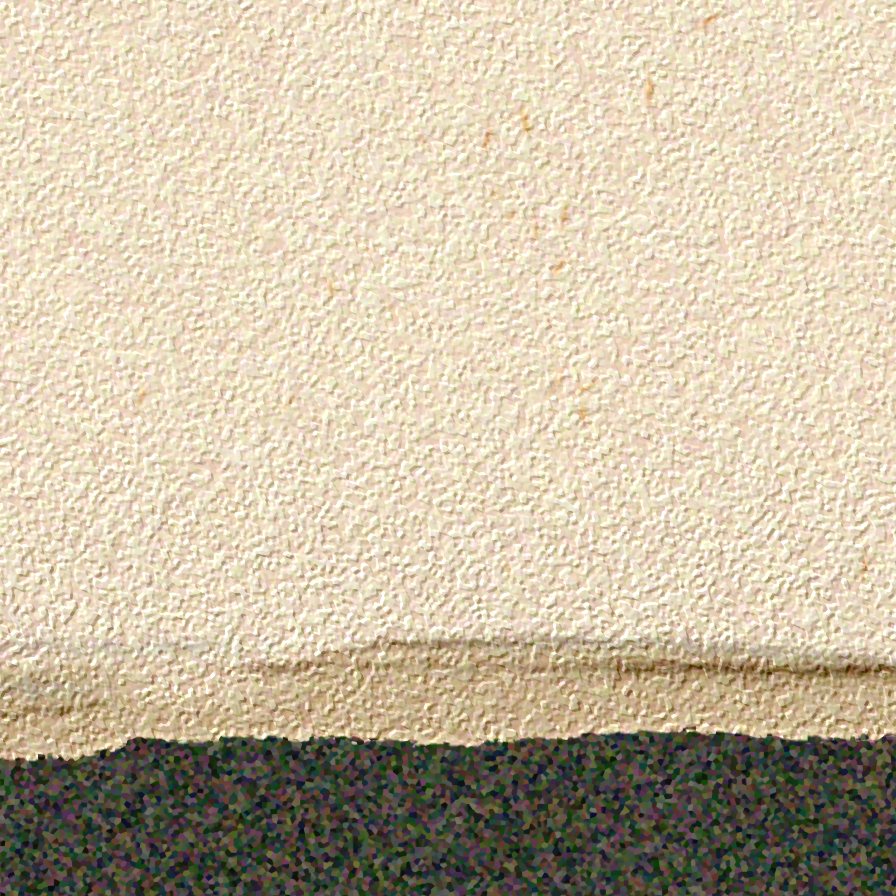
This texture is drawn by a WebGL 2 fragment shader. Its source:

```glsl
#version 300 es
precision highp float;

uniform vec2 u_resolution;
out vec4 fragColor;

#define GRAIN_CELLS 185.0
#define PAPER_RELIEF 0.32
#define BACKDROP_GRAIN 0.48
#define FLECK_COUNT 18
#define CREAM vec3(0.935, 0.872, 0.770)
#define TORN_TAN vec3(0.765, 0.670, 0.520)
#define FOLD_BROWN vec3(0.430, 0.310, 0.140)
#define SHADE_GREY vec3(0.660, 0.620, 0.530)
#define FLECK_ORANGE vec3(0.830, 0.560, 0.270)
#define BACKDROP vec3(0.245, 0.250, 0.205)

vec3 hash3(vec2 p) {
    vec3 q = fract(p.xyx * vec3(0.1031, 0.1030, 0.0973));
    q += dot(q, q.yxz + 33.33);
    return fract((q.xxy + q.yzz) * q.zyx);
}

// Smooth cellular noise: random cell colours blended by distance, centred on 0
vec3 cellGrain(vec2 p) {
    vec2 cell = floor(p);
    vec4 sum = vec4(0.0);
    for (int j = -1; j <= 1; j++) {
        for (int i = -1; i <= 1; i++) {
            vec2 id = cell + vec2(i, j);
            vec2 toSite = id + hash3(id + 71.0).xy - p;
            float weight = exp(-9.0 * dot(toSite, toSite));
            sum += weight * vec4(hash3(id), 1.0);
        }
    }
    return sum.rgb / max(sum.a, 1e-5) - 0.5;
}

float bell(float x, float center, float width) {
    float d = (x - center) / width;
    return exp(-d * d);
}

// Layered sines, roughly -1 to 1
float wobble(float x) {
    return 0.5 * sin(x * 23.0 + 1.0) + 0.3 * sin(x * 57.0 + 2.4) + 0.2 * sin(x * 131.0);
}

float tornEdge(float x) {
    float y = 0.154 + 0.022 * smoothstep(0.07, 0.18, x);
    y += 0.010 * bell(x, 0.75, 0.08) - 0.006 * bell(x, 0.50, 0.10);
    return y + 0.0015 * wobble(x * 2.0);
}

float ridgeLine(float x) {
    float rise = smoothstep(0.29, 0.45, x) * (1.0 - 0.85 * smoothstep(0.68, 1.05, x));
    return 0.259 + 0.027 * rise + 0.002 * wobble(x);
}

// Folded strip between the sheet and its torn edge
vec3 shadeFold(vec3 color, vec2 uv, float rough) {
    float x = uv.x;
    float y = uv.y + 0.006 * rough;
    float ridge = ridgeLine(x);
    float fold = 0.263 - 0.012 * x + 0.0015 * wobble(x + 0.4);
    float leftFold = 0.203 + 0.09 * x + 0.002 * wobble(x * 2.0);

    color = mix(color, TORN_TAN, 0.85 * (1.0 - smoothstep(ridge - 0.012, ridge + 0.010, y)));
    color = mix(color, SHADE_GREY, 0.55 * bell(y, ridge - 0.004, 0.009) * smoothstep(0.3, 0.6, x));
    color = mix(color, SHADE_GREY, 0.40 * bell(y, 0.277, 0.010) * (1.0 - smoothstep(0.2, 0.34, x)));
    color = mix(color, SHADE_GREY, 0.60 * bell(y, 0.232, 0.012) * bell(x, 0.04, 0.08));

    // Pale lump and lifted flap
    color = mix(color, CREAM, 0.65 * bell(x, 0.21, 0.085) * bell(y, 0.237, 0.022));
    color = mix(color, CREAM, 0.50 * bell(x, 0.39, 0.08) * bell(y, fold + 0.009, 0.006));

    // Brown creases
    float rightFold = 0.30 * smoothstep(0.28, 0.34, x) + 0.55 * smoothstep(0.55, 0.82, x);
    color = mix(color, FOLD_BROWN, rightFold * bell(y, fold, 0.005));
    color = mix(color, FOLD_BROWN, 0.25 * bell(y, fold - 0.006, 0.014) * smoothstep(0.55, 0.8, x));
    color = mix(color, FOLD_BROWN, 0.50 * bell(x, 0.47, 0.13) * bell(y, ridge - 0.004, 0.004));
    color = mix(color, FOLD_BROWN, 0.40 * bell(x, 0.31, 0.035) * bell(y, 0.252, 0.006));
    color = mix(color, FOLD_BROWN, 0.50 * bell(y, leftFold, 0.005) * (1.0 - smoothstep(0.09, 0.16, x)));
    return color;
}

// Short fibres: a third gather above the centre, the rest lie anywhere
float fibreFlecks(vec2 uv) {
    float cover = 0.0;
    for (int i = 0; i < FLECK_COUNT; i++) {
        vec3 r = hash3(vec2(float(i) * 7.0 + 3.0, 19.0));
        vec3 s = hash3(vec2(float(i) * 5.0 + 1.0, 47.0));
        vec2 cluster = vec2(0.54, 0.80) + (r.xy - 0.5) * vec2(0.18, 0.14);
        vec2 center = i % 3 == 0 ? cluster : vec2(r.x, mix(0.34, 0.98, r.y));
        float angle = mix(0.5, 2.3, r.z);
        vec2 along = vec2(cos(angle), sin(angle));
        vec2 d = uv - center;
        vec2 local = vec2(dot(d, along), dot(d, vec2(-along.y, along.x)));
        local /= vec2(mix(0.007, 0.016, s.x), 0.0035);
        cover = max(cover, mix(0.25, 0.75, s.y) * exp(-dot(local, local)));
    }
    return cover;
}

void main() {
    vec2 uv = gl_FragCoord.xy / u_resolution;
    float pixel = 1.0 / u_resolution.y;
    vec3 grain = cellGrain(uv * GRAIN_CELLS);
    vec3 coarse = cellGrain(uv * GRAIN_CELLS * 0.38 + 40.0);
    float relief = grain.x - cellGrain(uv * GRAIN_CELLS + vec2(0.5, -0.5)).x;

    // Sheet, with deeper texture toward the fold
    float lower = 1.0 - smoothstep(0.25, 0.65, uv.y);
    vec3 paper = CREAM - 0.025 * lower + 0.04 * coarse.x;
    paper = mix(paper, FLECK_ORANGE, fibreFlecks(uv + 0.003 * grain.xy));
    paper = shadeFold(paper, uv, coarse.y + 0.5 * grain.y);
    paper += relief * PAPER_RELIEF * (0.85 + 0.35 * lower) * vec3(0.85, 1.0, 1.15);
    paper += 0.08 * (grain - grain.x);

    // Speckled backdrop below the torn edge
    vec3 backdrop = BACKDROP + BACKDROP_GRAIN * (0.5 * grain + 0.4 * grain.x);
    float above = uv.y - tornEdge(uv.x) + 0.008 * coarse.z + 0.004 * grain.z;
    paper += 0.09 * bell(above, 0.004, 0.005);
    float sheet = smoothstep(-0.001 - pixel, 0.001 + pixel, above);
    fragColor = vec4(clamp(mix(backdrop, paper, sheet), 0.0, 1.0), 1.0);
}
```
